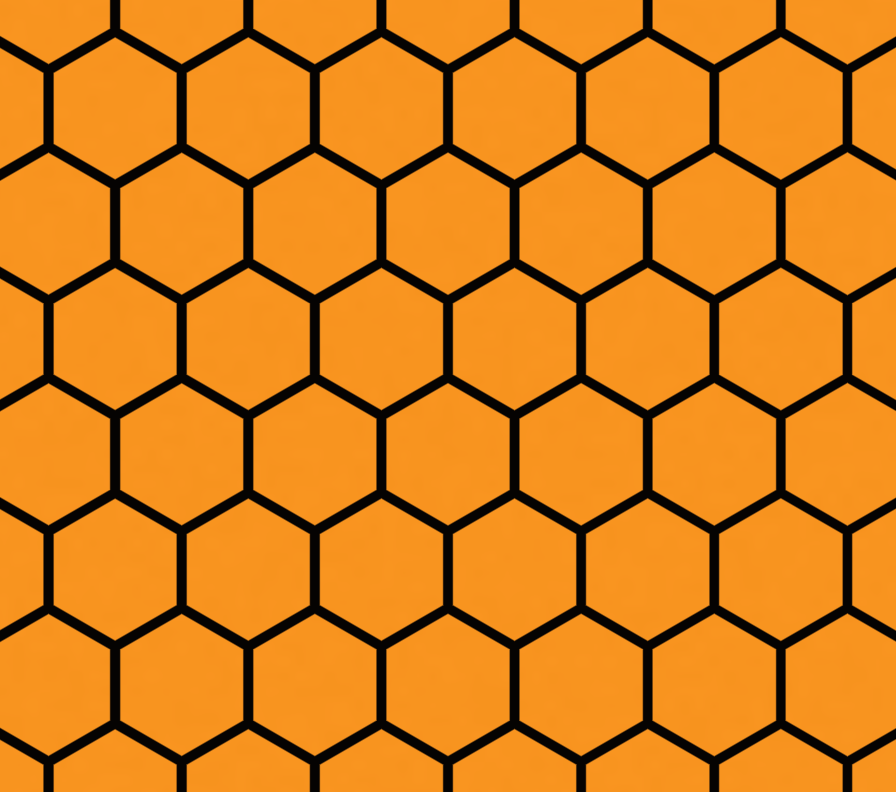
Write a WebGL 1 fragment shader that draws this pattern.

```glsl
precision highp float;
// Honeycomb of flat orange pointy-top hexagons divided by black walls.
uniform vec2 u_resolution;

float hash(vec2 p) {
  return fract(sin(dot(p, vec2(127.1, 311.7))) * 43758.5453);
}

float valueNoise(vec2 p) {
  vec2 i = floor(p);
  vec2 f = fract(p);
  f = f * f * (3.0 - 2.0 * f);
  return mix(mix(hash(i), hash(i + vec2(1.0, 0.0)), f.x),
             mix(hash(i + vec2(0.0, 1.0)), hash(i + vec2(1.0, 1.0)), f.x), f.y);
}

// Offset from the nearest cell centre, for cells one unit wide.
vec2 hexOffset(vec2 p) {
  vec2 period = vec2(1.0, sqrt(3.0));
  vec2 a = mod(p + 0.5 * period, period) - 0.5 * period;
  vec2 b = mod(p, period) - 0.5 * period;
  return dot(a, a) < dot(b, b) ? a : b;
}

// Distance from the offset to the cell's border.
float borderDistance(vec2 q) {
  q = abs(q);
  return 0.5 - max(q.x, dot(q, vec2(0.5, 0.5 * sqrt(3.0))));
}

void main() {
  // Canvas widths from the centre, scaled to cell widths.
  float cellWidth = 0.1486;
  vec2 canvas = (gl_FragCoord.xy - 0.5 * u_resolution) / u_resolution.x;
  vec2 p = canvas / cellWidth + vec2(0.0, 0.438);
  float pixel = 1.0 / (u_resolution.x * cellWidth);

  // Walls get slightly thinner toward the right.
  float halfWall = 0.037 - 0.003 * canvas.x;
  float fill = smoothstep(-pixel, pixel, borderDistance(hexOffset(p)) - halfWall);

  // Barely visible mottling in the orange.
  vec3 orange = vec3(0.973, 0.58, 0.122) + 0.008 * (valueNoise(p * 9.0) - 0.5);
  vec3 black = vec3(0.02, 0.01, 0.008);
  gl_FragColor = vec4(mix(black, orange, fill), 1.0);
}
```
